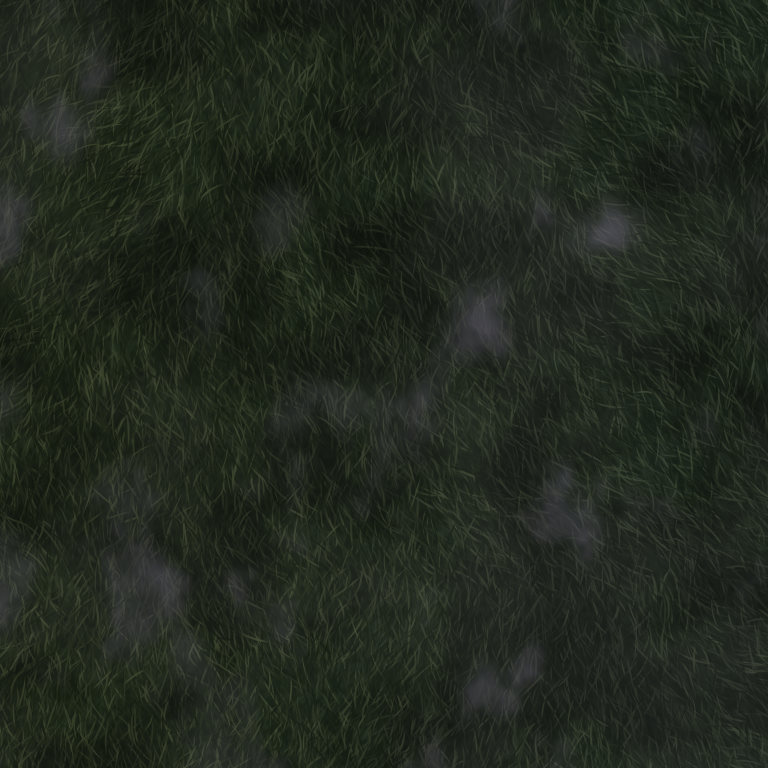
A WebGL 1 fragment shader for this texture:

```glsl
precision highp float;
// Dim, fine grass in tangled thin blades, with faint violet-grey misty patches.
uniform vec2 u_resolution;

float hash(vec2 p) {
  return fract(sin(dot(p, vec2(127.1, 311.7))) * 43758.5453);
}

float noise(vec2 p) {
  vec2 i = floor(p), f = fract(p);
  f = f * f * (3.0 - 2.0 * f);
  return mix(mix(hash(i), hash(i + vec2(1.0, 0.0)), f.x),
             mix(hash(i + vec2(0.0, 1.0)), hash(i + vec2(1.0, 1.0)), f.x), f.y);
}

float fbm(vec2 p) {
  float sum = 0.0, amp = 0.5;
  for (int i = 0; i < 4; i++) {
    sum += amp * noise(p);
    p = mat2(0.8, 0.6, -0.6, 0.8) * p * 2.03 + 17.3;
    amp *= 0.5;
  }
  return sum / 0.9375;
}

// Lean of the grass from upright: to the right at left, to the left at right
float lean(vec2 p) {
  return mix(0.15, -0.42, smoothstep(0.1, 0.9, p.x)) + 1.1 * (noise(p * 6.0 + 40.0) - 0.5);
}

// Coverage of one tapered, bent blade; p is relative to its middle
float blade(vec2 p, float angle, float halfLength, float halfWidth, float bend, float soft) {
  float s = sin(angle), c = cos(angle);
  vec2 q = vec2(c * p.x - s * p.y, s * p.x + c * p.y);
  float t = q.y / halfLength;
  q.x -= bend * halfLength * (t * t - 0.3);
  float w = halfWidth * (1.0 - 0.6 * t * t);
  return (1.0 - smoothstep(w - soft, w + soft, abs(q.x)))
       * (1.0 - smoothstep(0.4, 1.0, abs(t)));
}

void main() {
  vec2 p = gl_FragCoord.xy / u_resolution.y;
  float soft = max(0.001, 0.5 / u_resolution.y);

  // Shadowed ground between the blades
  float clump = smoothstep(0.2, 0.8, fbm(p * 13.0 + 5.0));
  vec3 color = vec3(0.088, 0.122, 0.078) * mix(0.7, 1.25, clump);
  color *= 0.8 + 0.4 * noise(p * 150.0);

  // Layers of scattered blades, the strongest in each layer showing
  for (int layer = 0; layer < 22; layer++) {
    float k = float(layer);
    float cells = 24.0 + mod(k * 5.0, 16.0);
    vec2 shift = vec2(0.37, 0.61) * k;
    vec2 home = floor(p * cells + shift);
    float best = 0.0, cover = 0.0, tone = 0.0;
    for (int j = -1; j <= 1; j++) {
      for (int i = -1; i <= 1; i++) {
        vec2 id = home + vec2(float(i), float(j));
        vec2 seed = id + k * vec2(13.7, 7.9);
        vec2 middle = (id + vec2(hash(seed), hash(seed + 3.3)) - shift) / cells;
        float spread = hash(seed + 5.1) + hash(seed + 8.7) - 1.0;
        float halfLength = mix(0.35, 0.95, hash(seed + 11.9)) / cells;
        float halfWidth = mix(0.0006, 0.0014, hash(seed + 14.2));
        float bend = 0.5 * (hash(seed + 17.4) - 0.5);
        float bladeTone = hash(seed + 21.6);
        float mask = blade(p - middle, lean(middle) + 1.1 * spread,
                           halfLength, halfWidth, bend, soft);
        float strength = mask * (0.2 + bladeTone);
        if (strength > best) {
          best = strength;
          cover = mask;
          tone = bladeTone;
        }
      }
    }
    vec3 green = mix(vec3(0.066, 0.1, 0.056), vec3(0.265, 0.3, 0.2), tone * tone);
    color = mix(color, green * mix(0.78, 1.18, clump), 0.78 * cover);
  }

  // Cooler green to the right, warmer to the left
  color *= mix(vec3(1.02, 1.01, 0.97), vec3(0.96, 0.98, 1.08), smoothstep(0.0, 1.0, p.x));

  // Broad thin haze and scattered small brighter patches
  float haze = smoothstep(0.3, 0.72, fbm(p * 4.5 + 23.0));
  float patches = smoothstep(0.54, 0.84, fbm(p * vec2(11.0, 8.5) + 61.0)) * (0.3 + 0.7 * haze);
  color *= mix(0.93, 1.06, haze);
  color = mix(color, vec3(0.21, 0.205, 0.215), 0.04 + 0.27 * haze);
  color = mix(color, vec3(0.39, 0.37, 0.435), 0.6 * patches);

  gl_FragColor = vec4(color, 1.0);
}
```
